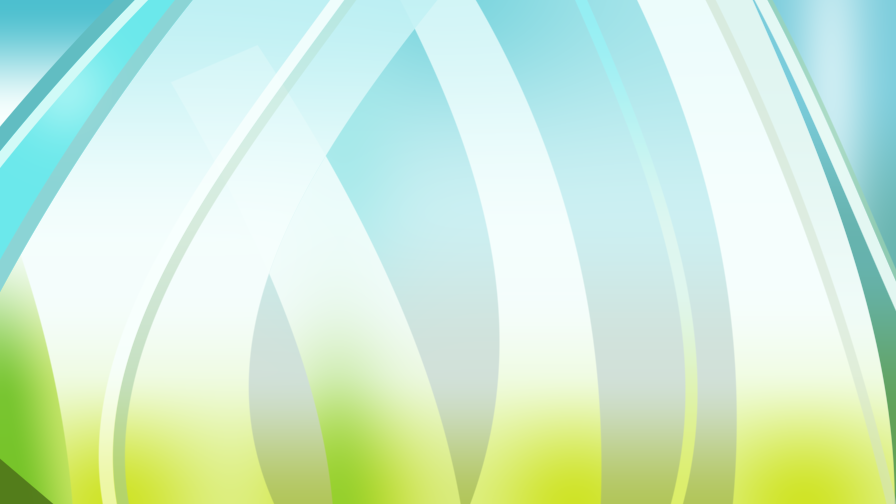
Write a Shadertoy shader that draws this background.

```glsl
#define WHITE vec3(0.97, 1.0, 0.995)
#define CYAN vec3(0.42, 0.81, 0.85)
#define AQUA vec3(0.42, 0.91, 0.92)
#define ICE vec3(0.80, 0.94, 0.95)
#define MIST vec3(0.82, 0.88, 0.85)
#define LIME vec3(0.82, 0.90, 0.14)
#define LEAF_GREEN vec3(0.50, 0.80, 0.14)
#define OLIVE vec3(0.31, 0.46, 0.10)
#define TEAL vec3(0.40, 0.70, 0.68)
#define GLOW_SPACING 0.455

// Cubic x(y) through four knots at y = 0, 1/3, 2/3 and 1
float curve(vec4 k, float y) {
    float u = 3.0 * y;
    vec3 d = k.yzw - k.xyz;
    vec2 dd = d.yz - d.xy;
    return k.x + u * (d.x + (u - 1.0) * (dd.x / 2.0 + (u - 2.0) * (dd.y - dd.x) / 6.0));
}

// Smooth coverage to the right of an edge
float rightOf(float x, float edge) {
    float aa = 1.0 / iResolution.y;
    return smoothstep(-aa, aa, x - edge);
}

float band(float x, float left, float right) {
    return rightOf(x, left) * (1.0 - rightOf(x, right));
}

float glow(vec2 p, vec2 center, vec2 size) {
    vec2 q = (p - center) / size;
    return exp(-dot(q, q));
}

// Misty backdrop, cyan above and green below
vec3 backdrop(vec2 p) {
    vec3 c = mix(MIST, ICE, smoothstep(0.25, 0.6, p.y));
    c = mix(c, vec3(0.66, 0.90, 0.92), smoothstep(0.55, 1.0, p.y));
    c = mix(c, CYAN, 0.75 * glow(p, vec2(0.87, 1.04), vec2(0.28, 0.22)));
    c = mix(c, vec3(0.62, 0.91, 0.91), 0.7 * glow(p, vec2(0.68, 0.70), vec2(0.12, 0.25)));
    return mix(c, vec3(0.68, 0.76, 0.28), 0.9 * smoothstep(0.27, -0.03, p.y));
}

// Bright petal tint with lime pools along the bottom
vec3 petalTint(vec2 p, float topShade) {
    float pool = 0.5 + 0.5 * cos(6.2832 * (p.x - 0.23) / GLOW_SPACING);
    vec3 c = mix(WHITE, vec3(0.66, 0.92, 0.94), topShade * smoothstep(0.5, 1.05, p.y));
    c = mix(c, vec3(0.91, 0.98, 0.72), 0.7 * smoothstep(0.42, 0.1, p.y));
    return mix(c, LIME, (0.45 + 0.55 * pool) * smoothstep(0.27, 0.0, p.y));
}

void mainImage(out vec4 fragColor, in vec2 fragCoord) {
    vec2 p = fragCoord / iResolution.y;
    p.x *= 1.77778 * iResolution.y / iResolution.x;
    float x = p.x, y = p.y;
    vec3 c = backdrop(p);

    // Slender stripe right of the center
    float thin = curve(vec4(1.331, 1.354, 1.275, 1.141), y);
    vec3 thinTint = mix(vec3(0.88, 0.95, 0.42), vec3(0.88, 0.97, 0.94), smoothstep(0.0, 0.45, y));
    thinTint = mix(thinTint, vec3(0.58, 0.94, 0.96), smoothstep(0.5, 1.0, y));
    c = mix(c, thinTint, 0.9 * band(x, thin, thin + 0.024));

    // Central white band
    float coreLeft = curve(vec4(0.933, 0.991, 0.935, 0.794), y);
    float coreRight = curve(vec4(1.192, 1.176, 1.097, 0.944), y);
    c = mix(c, petalTint(p, 0.4), 0.93 * band(x, coreLeft, coreRight));

    // Broad left petal
    float outer = curve(vec4(-0.2, -0.046, 0.144, 0.382), y);
    float inner = curve(vec4(0.544, 0.502, 0.632, 0.868), y);
    float petal = band(x, outer, inner);
    c = mix(c, petalTint(p, 0.7), 0.92 * petal);

    // Slanted leaf with a clipped tip
    float leafLeft = curve(vec4(0.660, 0.583, 0.433, 0.243), y);
    float leafRight = curve(vec4(0.914, 0.819, 0.660, 0.451), y);
    float leaf = band(x, leafLeft, leafRight) * (1.0 - rightOf(y, 0.84 + 0.43 * (x - 0.347)));
    vec3 leafTint = mix(petalTint(p, 0.2), LEAF_GREEN, 0.8 * glow(p, vec2(0.67, -0.02), vec2(0.1, 0.27)));
    c = mix(c, leafTint, leaf * mix(0.85, 0.35, petal));

    // Left highlight and its shadow
    float ribbon = curve(vec4(0.204, 0.241, 0.417, 0.655), y);
    float shade = band(x, ribbon + 0.028, ribbon + 0.052);
    c = mix(c, vec3(0.62, 0.78, 0.62), shade * mix(0.55, 0.2, smoothstep(0.1, 0.9, y)));
    c = mix(c, mix(vec3(0.95, 0.98, 0.72), WHITE, smoothstep(0.0, 0.3, y)),
            0.85 * band(x, ribbon, ribbon + 0.028));

    // Green lower left corner
    float fringe = curve(vec4(0.144, 0.088, -0.023, -0.185), y);
    float corner = 1.0 - rightOf(x, fringe);
    vec3 cornerTint = mix(vec3(0.42, 0.75, 0.12), vec3(0.76, 0.89, 0.38), smoothstep(0.0, 0.13, x - 0.04 + 0.15 * y));
    c = mix(c, cornerTint, corner * 0.9 * smoothstep(0.55, 0.2, y));
    c = mix(c, OLIVE, 0.9 * (1.0 - rightOf(y, 0.09 - 0.85 * x)));

    // Aqua sheets in the upper left
    float rim = curve(vec4(-0.463, -0.255, -0.012, 0.282), y);
    vec3 sheet = mix(AQUA, vec3(0.62, 0.95, 0.95), glow(p, vec2(0.13, 0.82), vec2(0.09)));
    c = mix(c, sheet, 1.0 - rightOf(x, outer));
    c = mix(c, vec3(0.60, 0.80, 0.80), 0.7 * band(x, outer - 0.035, outer));
    c = mix(c, vec3(0.82, 0.98, 0.97), band(x, rim - 0.015, rim + 0.012));
    c = mix(c, vec3(0.38, 0.74, 0.76), 1.0 - rightOf(x, rim - 0.015));
    vec3 sky = mix(WHITE, vec3(0.30, 0.75, 0.81), smoothstep(0.76, 1.0, y));
    c = mix(c, sky, 1.0 - rightOf(x, rim - 0.055));

    // Right side background and white petal
    float whiteLeft = curve(vec4(1.454, 1.454, 1.391, 1.264), y);
    float whiteRight = curve(vec4(1.775, 1.735, 1.632, 1.493), y);
    vec3 side = mix(vec3(0.38, 0.63, 0.34), TEAL, smoothstep(0.15, 0.5, y));
    side = mix(side, vec3(0.48, 0.80, 0.86), smoothstep(0.5, 0.85, y));
    float beyond = rightOf(x, curve(vec4(1.968, 1.80, 1.655, 1.497), y));
    side = mix(side, vec3(0.83, 0.94, 0.96), beyond * 0.9 * glow(p, vec2(1.65, 0.82), vec2(0.075, 0.4)));
    c = mix(c, side, rightOf(x, whiteRight));
    c = mix(c, petalTint(p, 0.1), 0.95 * band(x, whiteLeft, whiteRight));

    // Faint vein and bright right ribbon
    float vein = curve(vec4(1.759, 1.667, 1.549, 1.400), y);
    c = mix(c, vec3(0.78, 0.91, 0.87), 0.35 * band(x, vein, whiteRight) * smoothstep(0.1, 0.8, y));
    c = mix(c, vec3(0.82, 0.88, 0.80), 0.5 * band(x, vein, vein + 0.02));
    float streak = curve(vec4(1.968, 1.80, 1.655, 1.497), y);
    c = mix(c, vec3(0.91, 0.98, 0.96), 0.95 * band(x, streak, streak + 0.026));
    c = mix(c, vec3(0.62, 0.83, 0.70), 0.7 * band(x, streak + 0.026, streak + 0.036));

    fragColor = vec4(clamp(c, 0.0, 1.0), 1.0);
}
```
